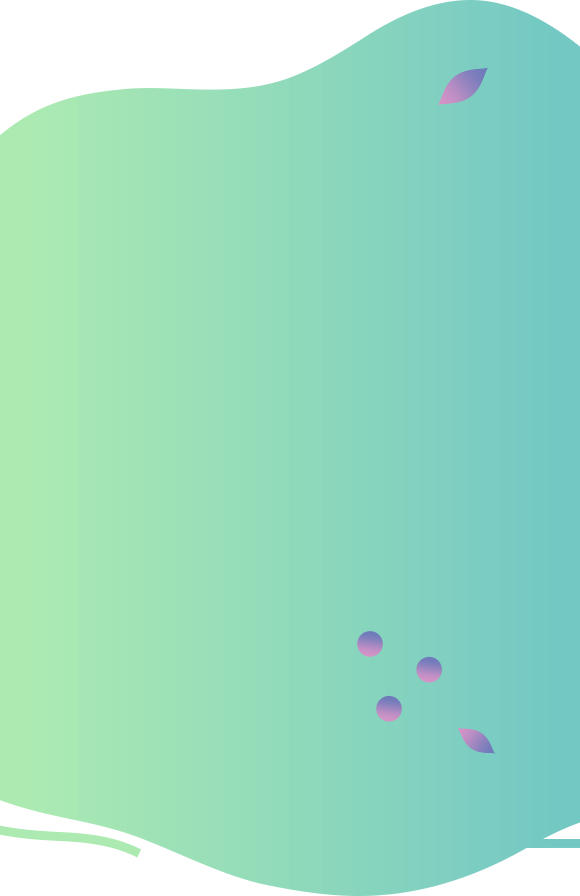
Write a Shadertoy shader that draws this background.

```glsl
// A wavy mint-to-teal panel on white, with two loose ribbons, leaves and dots.
// The outlines are cubic Hermite curves (x, height, slope) turned into
// approximate distances; units are canvas heights, origin at the lower left.

#define ASPECT 0.6484
#define BAND_WIDTH 0.01814
#define BAND_OFFSET 0.0148
#define RIBBON_HALF 0.0050
#define DOT_RADIUS 0.0143
#define MINT vec3(0.673, 0.917, 0.698)
#define TEAL vec3(0.455, 0.785, 0.768)
#define PINK vec3(0.830, 0.580, 0.780)
#define VIOLET vec3(0.430, 0.480, 0.730)

const int KNOTS = 7;
const vec3 TOP[KNOTS] = vec3[KNOTS](
    vec3(0.0, 0.849, 0.85), vec3(0.137, 0.9004, 0.1), vec3(0.234, 0.900, 0.0),
    vec3(0.3125, 0.9095, 0.3), vec3(0.410, 0.960, 0.64), vec3(0.526, 1.0, 0.0),
    vec3(0.6484, 0.948, -0.8));
const vec3 BOTTOM[KNOTS] = vec3[KNOTS](
    vec3(0.0, 0.107, -0.37), vec3(0.078, 0.086, -0.21), vec3(0.156, 0.065, -0.38),
    vec3(0.2995, 0.012, -0.2), vec3(0.401, 0.0, 0.0), vec3(0.5885, 0.0535, 0.57),
    vec3(0.6484, 0.082, 0.35));
const vec2 DOTS[3] = vec2[3](
    vec2(0.4137, 0.2813), vec2(0.4798, 0.2526), vec2(0.4349, 0.2090));

// Signed height above the Hermite segment a-b, corrected for its slope
float aboveSegment(vec2 p, vec3 a, vec3 b) {
    float h = b.x - a.x;
    float t = (p.x - a.x) / h;
    float s = t * t * (3.0 - 2.0 * t);
    float y = mix(a.y, b.y, s)
            + h * t * (1.0 - t) * ((1.0 - t) * a.z - t * b.z);
    float slope = 6.0 * t * (1.0 - t) * (b.y - a.y) / h
                + (1.0 - t) * (1.0 - 3.0 * t) * a.z + t * (3.0 * t - 2.0) * b.z;
    return (p.y - y) / sqrt(1.0 + slope * slope);
}

float aboveCurve(vec2 p, vec3 knots[KNOTS]) {
    int i = 0;
    while (i < KNOTS - 2 && p.x > knots[i + 1].x) i++;
    return aboveSegment(p, knots[i], knots[i + 1]);
}

// Coverage of a distance, softened over one pixel
float cover(float d) {
    return clamp(0.5 - d * iResolution.y, 0.0, 1.0);
}

// Pointed leaf between two tips, shaded along its length
void drawLeaf(inout vec3 color, vec2 p, vec2 pinkTip, vec2 violetTip, float halfWidth) {
    vec2 axis = 0.5 * (violetTip - pinkTip);
    float halfLength = length(axis);
    axis /= halfLength;
    vec2 q = p - 0.5 * (pinkTip + violetTip);
    float along = dot(q, axis) / halfLength;
    float across = abs(dot(q, vec2(-axis.y, axis.x)));
    float profile = halfWidth * pow(max(1.0 - along * along, 0.0), 1.3);
    float d = max(across - profile, (abs(along) - 1.0) * halfLength);
    color = mix(color, mix(PINK, VIOLET, smoothstep(-1.0, 1.0, along)), cover(d));
}

// Left ribbon: two curve segments with a square-cut end
float ribbon(vec2 p) {
    vec3 start = vec3(0.0, 0.0735, -0.2);
    vec3 middle = vec3(0.065, 0.0665, -0.05);
    vec3 end = vec3(0.1556, 0.0475, -0.5);
    float d = p.x < middle.x ? aboveSegment(p, start, middle)
                             : aboveSegment(p, middle, end);
    float cut = dot(p - end.xy, normalize(vec2(1.0, end.z)));
    return max(abs(d) - RIBBON_HALF, cut);
}

void mainImage(out vec4 fragColor, in vec2 fragCoord) {
    vec2 p = fragCoord / iResolution.xy * vec2(ASPECT, 1.0);

    // Gradient in narrow vertical bands
    float band = floor((p.x - BAND_OFFSET) / BAND_WIDTH) + 0.5;
    float x = band * BAND_WIDTH + BAND_OFFSET;
    vec3 panelColor = mix(MINT, TEAL, clamp((x - 0.039) / 0.579, 0.0, 1.0));

    // Panel and the straight ribbon leaving it on the right
    float panel = max(aboveCurve(p, TOP), -aboveCurve(p, BOTTOM));
    float bar = max(abs(p.y - 0.0586) - RIBBON_HALF, 0.575 - p.x);
    vec3 color = mix(vec3(1.0), panelColor, cover(min(panel, bar)));
    color = mix(color, MINT, cover(ribbon(p)));

    // Dots, violet above and pink below
    for (int i = 0; i < 3; i++) {
        vec2 q = (p - DOTS[i]) / DOT_RADIUS;
        float shade = smoothstep(-1.0, 1.0, q.y + 0.15 * q.x);
        color = mix(color, mix(PINK, VIOLET, shade), cover((length(q) - 1.0) * DOT_RADIUS));
    }

    // Leaves
    drawLeaf(color, p, vec2(0.4896, 0.8828), vec2(0.5456, 0.9245), 0.0143);
    drawLeaf(color, p, vec2(0.5117, 0.1875), vec2(0.5534, 0.1589), 0.0104);

    fragColor = vec4(color, 1.0);
}
```
